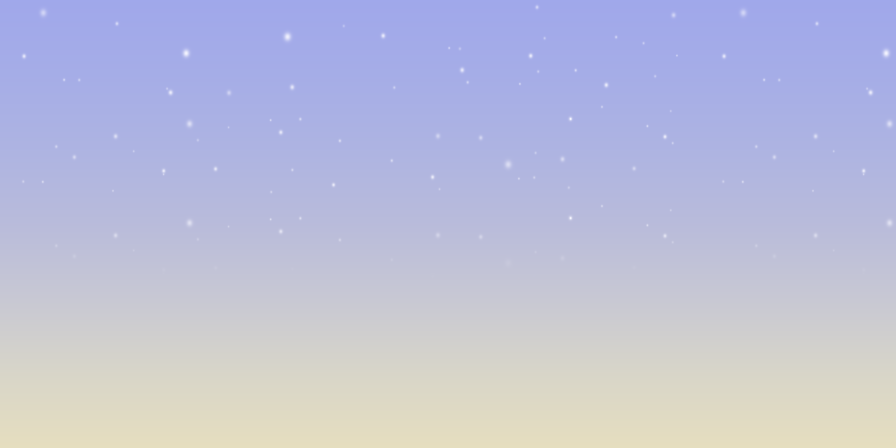
A Shadertoy shader for this background:

```glsl
// A pale dusk sky: a vertical gradient from periwinkle to warm cream,
// scattered with soft white stars. Three star sizes sit on jittered grids
// inside a repeating tile, and fade out toward the horizon.

#define TILE_SIZE vec2(1.5625, 0.2214)  // star pattern period, in canvas heights
#define STAR_STRETCH 0.85               // vertical squeeze of distance: taller stars
#define FADE_START 0.48                 // depth below the top where stars dim
#define FADE_END 0.63                   // depth where they vanish
#define STAR_COLOR vec3(0.97, 0.97, 1.0)

const vec3 SKY[7] = vec3[7](
    vec3(0.627, 0.657, 0.920),
    vec3(0.648, 0.678, 0.905),
    vec3(0.680, 0.704, 0.885),
    vec3(0.724, 0.734, 0.857),
    vec3(0.782, 0.783, 0.828),
    vec3(0.846, 0.836, 0.786),
    vec3(0.900, 0.870, 0.748));

// Three random values per cell
vec3 hash3(vec3 p) {
    p = fract(p * vec3(0.1031, 0.1030, 0.0973));
    p += dot(p, p.yxz + 33.33);
    return fract((p.xxy + p.yxx) * p.zyx);
}

// Evenly spaced colour stops, read from the top down
vec3 skyColor(float depth) {
    float t = clamp(depth, 0.0, 0.9999) * 6.0;
    int i = int(t);
    return mix(SKY[i], SKY[i + 1], fract(t));
}

// One size of star: grid cells per tile, share of cells filled, radius
float starLayer(vec2 p, vec2 grid, float density, float radius, float seed) {
    vec2 tile = floor(p / TILE_SIZE);
    vec2 q = fract(p / TILE_SIZE) * grid;
    vec2 cell = floor(q);

    // The top row has its own pattern; the rows below share one
    float row = min(tile.y, 1.0);
    vec3 rnd = hash3(vec3(cell + 1.0, seed + 7.0 * row));
    vec3 look = hash3(vec3(cell + 41.0, seed + 7.0 * row + 3.0));

    vec2 d = (fract(q) - mix(vec2(0.12), vec2(0.88), rnd.xy)) * TILE_SIZE / grid;
    d.y *= STAR_STRETCH;
    float r = max(radius * mix(0.75, 1.1, look.x), 0.65 / iResolution.y);
    return step(rnd.z, density) * mix(0.55, 1.0, look.y) * exp(-dot(d, d) / (r * r));
}

void mainImage(out vec4 fragColor, in vec2 fragCoord) {
    vec2 p = fragCoord / iResolution.y;
    float depth = 1.0 - p.y;
    vec2 starPos = vec2(p.x, depth);

    // Small, medium and large stars
    float stars = 0.60 * starLayer(starPos, vec2(20.0, 3.0), 0.45, 0.0026, 11.0);
    stars += 0.85 * starLayer(starPos, vec2(14.0, 2.0), 0.38, 0.0044, 29.0);
    stars += 0.95 * starLayer(starPos, vec2(6.0, 1.0), 0.45, 0.0068, 53.0);
    stars *= 1.0 - smoothstep(FADE_START, FADE_END, depth);

    vec3 color = mix(skyColor(depth), STAR_COLOR, clamp(stars, 0.0, 1.0));
    fragColor = vec4(color, 1.0);
}
```
